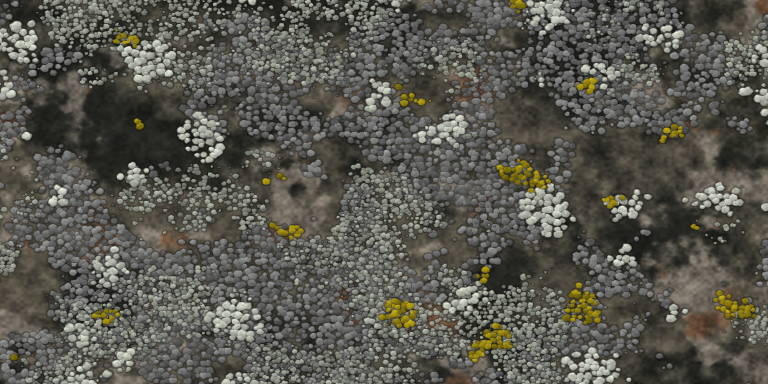
This texture is drawn by a Shadertoy shader. Its source:

```glsl
const vec3 DARK_SOIL    = vec3(0.135, 0.138, 0.122);
const vec3 BROWN_SOIL   = vec3(0.305, 0.288, 0.245);
const vec3 STONE        = vec3(0.46, 0.43, 0.39);
const vec3 RUST         = vec3(0.40, 0.28, 0.20);
const vec3 GREY_LICHEN  = vec3(0.415, 0.420, 0.415);
const vec3 PALE_LICHEN  = vec3(0.53, 0.545, 0.50);
const vec3 WHITE_LICHEN = vec3(0.70, 0.715, 0.665);
const vec3 GOLD_LICHEN  = vec3(0.57, 0.50, 0.06);

const int GREY = 0, PALE = 1, WHITE = 2, GOLD = 3;
const float VERTICAL_SQUASH = 1.2;
const float GRAIN_SOFTNESS = 0.08;
const float CONTACT_SHADOW = 0.4;
const vec2 LIGHT_DIR = vec2(-0.35, 0.94);

float hash(vec2 p) {
    vec3 q = fract(p.xyx * 0.1031);
    q += dot(q, q.yzx + 33.33);
    return fract((q.x + q.y) * q.z);
}

vec2 hash2(vec2 p) {
    return vec2(hash(p), hash(p + 71.7));
}

float noise(vec2 p) {
    vec2 i = floor(p), f = fract(p);
    f = f * f * (3.0 - 2.0 * f);
    vec2 e = vec2(1.0, 0.0);
    return mix(mix(hash(i), hash(i + e), f.x),
               mix(hash(i + e.yx), hash(i + e.xx), f.x), f.y);
}

float fbm(vec2 p) {
    float sum = 0.0, weight = 0.53;
    for (int i = 0; i < 4; i++) {
        sum += weight * noise(p);
        p = mat2(1.6, 1.2, -1.2, 1.6) * p + 17.3;
        weight *= 0.5;
    }
    return sum;
}

// Ragged colonies scattered on a grid: 1 at a centre, below 0 outside
float colonies(vec2 p, float density, float chance, float maxRadius, float seed) {
    p += 0.055 * (vec2(noise(p * 13.0 + seed), noise(p * 13.0 + seed + 40.0)) - 0.5);
    p += 0.035 * (vec2(noise(p * 37.0 + seed), noise(p * 37.0 + seed + 40.0)) - 0.5);
    vec2 home = floor(p * density);
    float best = -1.0;
    for (int k = 0; k < 9; k++) {
        vec2 cell = home + vec2(k % 3 - 1, k / 3 - 1);
        if (hash(cell + seed + 9.0) > chance) continue;
        vec2 center = (cell + hash2(cell + seed)) / density;
        float size = hash(cell + seed + 23.0);
        float radius = mix(0.016, maxRadius, size * size);
        best = max(best, 1.0 - length(p - center) / radius);
    }
    return best;
}

// How densely each lichen grows at a place
float growth(vec2 p, int kind) {
    if (kind == GREY)
        return smoothstep(0.40, 0.58, fbm(p * 3.2 + 7.0) + 0.3 * (noise(p * 15.0) - 0.5));
    if (kind == PALE)
        return 0.75 * smoothstep(0.50, 0.68, fbm(p * 5.0 + 31.0));
    if (kind == WHITE)
        return smoothstep(-0.15, 0.35, colonies(p, 4.0, 0.72, 0.092, 5.0));
    return smoothstep(-0.1, 0.35, colonies(p, 4.0, 0.42, 0.066, 57.0));
}

// Round grains: x = signed depth inside, y = light on the dome, z = random tone
vec3 grains(vec2 p, float scale, int kind) {
    vec2 q = p * scale, home = floor(q);
    vec3 best = vec3(-1.0, 1.0, 0.5);
    for (int k = 0; k < 9; k++) {
        vec2 cell = home + vec2(k % 3 - 1, k / 3 - 1);
        vec2 id = cell + float(kind) * 113.0;
        vec2 center = cell + 0.5 + 0.8 * (hash2(id) - 0.5);
        float present = growth(center / scale, kind) - 0.8 * hash(id + 3.0);
        float radius = mix(0.36, 0.68, hash(id + 11.0)) * smoothstep(0.0, 0.25, present);
        if (radius < 0.1) continue;
        vec2 away = q - center;
        float depth = radius - length(away) + 0.22 * (noise(q * 2.5) - 0.5);
        if (depth > best.x)
            best = vec3(depth, 1.0 + 0.2 * dot(away, LIGHT_DIR) / radius, hash(id + 29.0));
    }
    return best;
}

void addLichen(inout vec3 color, vec2 p, float scale, int kind, vec3 tint, float contrast) {
    vec3 g = grains(p, scale, kind);
    float edge = GRAIN_SOFTNESS + 0.6 * scale / iResolution.y;
    float tone = 1.0 + contrast * (g.z - 0.5) + 0.2 * (noise(p * 150.0) - 0.5);
    color *= 1.0 - CONTACT_SHADOW * smoothstep(-0.4, 0.0, g.x);
    color = mix(color, tint * tone * g.y, smoothstep(-edge, edge, g.x));
}

vec3 ground(vec2 p) {
    float rough = fbm(p * 26.0), grit = noise(p * 105.0);
    vec3 color = mix(DARK_SOIL, BROWN_SOIL, smoothstep(0.34, 0.66, fbm(p * 4.0) + 0.3 * (rough - 0.5)));
    float stone = smoothstep(0.57, 0.69, fbm(p * 6.5 + 83.0) + 0.2 * (rough - 0.5));
    vec3 mineral = mix(STONE, RUST, smoothstep(0.6, 0.8, noise(p * 11.0 + 19.0)));
    color = mix(color, mineral, 0.8 * stone);
    return color * (0.5 + 0.75 * rough + 0.35 * grit);
}

void mainImage(out vec4 fragColor, in vec2 fragCoord) {
    vec2 p = fragCoord / iResolution.y * vec2(1.0, VERTICAL_SQUASH);
    vec3 color = ground(p);
    addLichen(color, p, 56.0, GREY, GREY_LICHEN, 0.5);
    addLichen(color, p, 78.0, PALE, PALE_LICHEN, 0.4);
    addLichen(color, p, 52.0, WHITE, WHITE_LICHEN, 0.2);
    addLichen(color, p, 64.0, GOLD, GOLD_LICHEN, 0.4);
    fragColor = vec4(color, 1.0);
}
```
